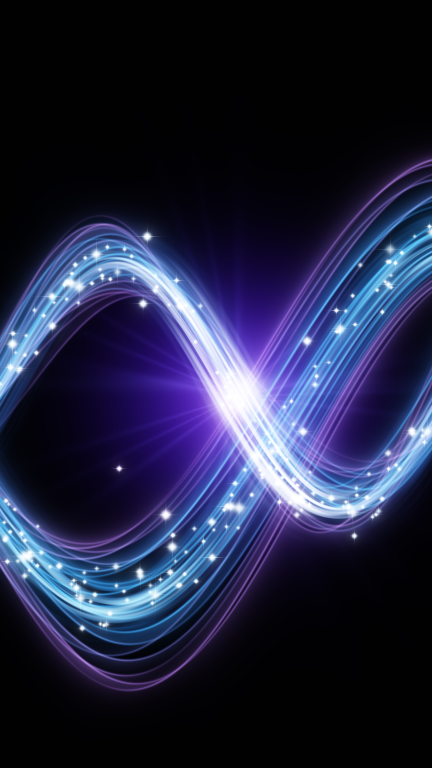
Reproduce this background procedurally as a WebGL 1 fragment shader.

```glsl
precision highp float;
uniform vec2 u_resolution;

const float PI = 3.14159;
const vec2 BURST = vec2(0.55, 0.86);

float hash(float n) {
  return fract(sin(n * 12.9898 + 4.137) * 4375.85);
}

float noise(vec2 q) {
  vec2 cell = floor(q);
  vec2 f = fract(q);
  f = f * f * (3.0 - 2.0 * f);
  float n = cell.x + cell.y * 57.0;
  return mix(mix(hash(n), hash(n + 1.0), f.x),
             mix(hash(n + 57.0), hash(n + 58.0), f.x), f.y);
}

// A wave holds: centre height, amplitude, crest position, half period.
float waveHeight(float x, vec4 wave) {
  return wave.x + wave.y * cos(PI * (x - wave.z) / wave.w);
}

// Signed distance to a wave, corrected for its slope.
float waveDistance(vec2 p, vec4 wave) {
  float slope = wave.y * PI / wave.w * sin(PI * (p.x - wave.z) / wave.w);
  return (p.y - waveHeight(p.x, wave)) / sqrt(1.0 + slope * slope);
}

float gauss(float d, float width) {
  return exp(-d * d / (width * width));
}

// A bright thread with a satin veil fading away on one side.
float strand(float d, float veilWidth) {
  float veil = smoothstep(-0.0015, 0.0015, d) * exp(-abs(d) / veilWidth);
  return 0.85 * gauss(d, 0.0025) + 0.33 * veil;
}

// Fine filaments running along a ribbon.
float filaments(float x, float d) {
  float fine = noise(vec2(x * 7.0, d * 190.0 + 40.0));
  float broad = noise(vec2(x * 9.0 + 3.0, d * 80.0 + 90.0));
  return 2.2 * smoothstep(0.3, 0.9, 0.55 * fine + 0.45 * broad);
}

float star(vec2 q, float size) {
  float r = length(q);
  float spikes = exp(-abs(q.x * q.y) / (size * size * 0.1) - r / (size * 1.1));
  return 3.0 * gauss(r, size * 0.7) + 1.5 * spikes + 0.25 * exp(-r / (size * 1.5));
}

vec4 upperWave(float t, float seed) {
  return vec4(0.9 + 0.04 * (hash(seed) - 0.5), mix(0.19, 0.37, t),
              mix(0.31, 0.22, t) + 0.05 * (hash(seed + 3.0) - 0.5),
              0.52 + 0.07 * (hash(seed + 8.0) - 0.5));
}

vec4 lowerWave(float t, float seed) {
  float middle = 1.0 - abs(2.0 * t - 1.0);
  return mix(vec4(0.98, -0.45, 0.2, 0.85), vec4(0.65, -0.49, 0.3, 0.8), t)
       + vec4(0.0, 0.05 * middle, 0.06 * (hash(seed + 1.0) - 0.5), 0.0);
}

void main() {
  vec2 p = gl_FragCoord.xy / u_resolution.x;
  vec2 fromBurst = p - BURST;
  float r = length(fromBurst);
  float angle = atan(fromBurst.y, fromBurst.x);

  // Violet haze and rays
  vec3 color = vec3(0.002, 0.002, 0.006) + vec3(0.22, 0.06, 0.8) * gauss(r, 0.25);
  float rays = pow(0.5 + 0.5 * sin(angle * 23.0 + 3.0 * sin(angle * 7.0)), 4.0);
  color += vec3(0.25, 0.2, 0.8) * rays * exp(-r * 8.0) * 0.6;
  color += vec3(0.3, 0.3, 0.9) * gauss(fromBurst.y - 0.03, 0.02) * exp(-r * 7.0) * 0.5;

  // Threads of both ribbons: cyan inside, violet at the rims
  for (int i = 0; i < 20; i++) {
    float n = float(i);
    float t = (n + hash(n + 31.0)) / 20.0;
    float rim = smoothstep(0.3, 0.85, abs(2.0 * t - 1.0));
    vec3 tint = mix(vec3(0.13, 0.52, 1.0), vec3(0.62, 0.38, 0.95), rim);
    float veilWidth = mix(0.008, 0.028, hash(n + 7.0));
    float side = hash(n + 17.0) > 0.5 ? 1.0 : -1.0;
    float shimmer = 0.2 + 1.1 * noise(vec2(p.x * 5.0, n * 3.0));
    float power = mix(0.9, 0.6, rim) * shimmer;
    float upper = strand(side * waveDistance(p, upperWave(t, n)), veilWidth);
    float lower = strand(side * waveDistance(p, lowerWave(t, n)), veilWidth);
    color += tint * power * (upper * 0.75 + lower);
  }

  // Luminous cores broken into filaments
  vec4 upperCore = vec4(0.89, 0.285, 0.265, 0.52);
  vec4 lowerCore = vec4(0.8, -0.425, 0.265, 0.81);
  float upperD = waveDistance(p, upperCore);
  float lowerD = waveDistance(p, lowerCore);
  float middle = gauss(p.x - 0.58, 0.2);
  float ends = 0.15 + 0.85 * smoothstep(0.12, 0.4, abs(p.x - 0.63));
  float upperFiber = filaments(p.x, upperD);
  float lowerFiber = filaments(p.x + 7.0, lowerD);
  color += vec3(0.16, 0.42, 1.0) * gauss(upperD, 0.042) * (0.15 + 0.6 * upperFiber) * 0.6;
  color += vec3(0.9, 0.95, 1.15) * gauss(upperD, 0.018 + 0.02 * middle)
         * (0.25 + 2.3 * middle) * (0.12 + upperFiber);
  color += vec3(0.1, 0.45, 0.95) * gauss(lowerD, 0.045) * (0.1 + lowerFiber) * (0.2 + 0.4 * ends);
  color += vec3(0.7, 0.95, 1.1) * gauss(lowerD + 0.008, 0.02) * ends * lowerFiber * 0.9;

  // Central flare
  color += vec3(1.0, 0.9, 1.2) * 2.2 * gauss(r, 0.045);
  color += vec3(0.4, 0.2, 1.0) * 0.7 * gauss(r, 0.12);

  // Sparkles scattered along the ribbons
  for (int i = 0; i < 110; i++) {
    float n = float(i);
    float size = 0.0045 + 0.009 * pow(hash(n + 5.3), 5.0);
    float x = hash(n * 1.7 + 0.3);
    float spread = (hash(n * 2.3 + 9.1) + hash(n * 3.1 + 2.7) - 1.0) * 0.09;
    vec2 onUpper = vec2(x, waveHeight(x, upperCore) + spread);
    float x2 = fract(x + 0.37);
    vec2 onLower = vec2(x2, waveHeight(x2, lowerCore) + spread * 1.2 + 0.02);
    float glint = star(p - onUpper, size) + star(p - onLower, size);
    color += vec3(0.8, 0.9, 1.0) * glint * (0.3 + 0.7 * hash(n + 40.0));
  }
  color += vec3(0.8, 0.75, 1.0) * star(p - vec2(0.276, 0.693), 0.006);
  color += vec3(0.9, 0.85, 1.0) * star(p - vec2(0.384, 0.586), 0.011);

  gl_FragColor = vec4(1.0 - exp(-1.25 * color), 1.0);
}
```
